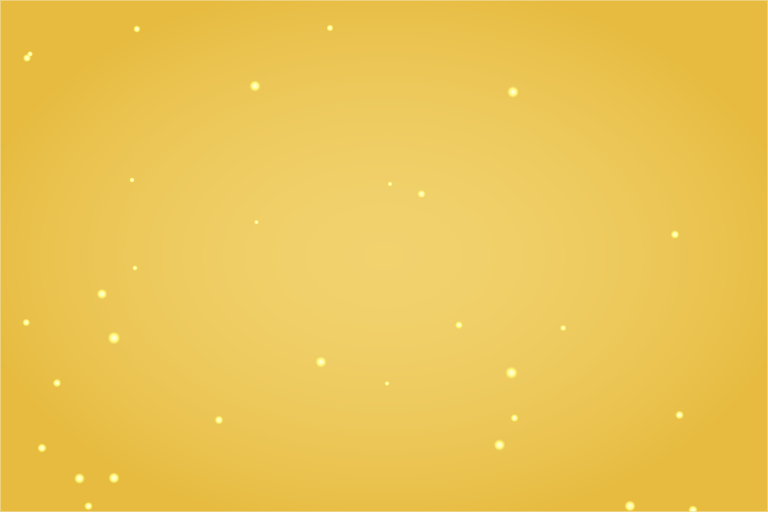
Give the GLSL for this background, as a Shadertoy shader.

```glsl
#define CENTER_COLOR vec3(0.945, 0.822, 0.428)
#define EDGE_COLOR vec3(0.904, 0.734, 0.252)
#define HALO_COLOR vec3(1.0, 0.97, 0.42)
#define CORE_COLOR vec3(1.0, 1.0, 0.93)
#define RIM_COLOR vec3(0.94, 0.87, 0.64)
#define GRADIENT_RADIUS 1.08
#define GRADIENT_POWER 1.8
#define SPARK_COUNT 31
#define SPARK_MIN_RADIUS 0.004
#define SPARK_MAX_RADIUS 0.0138
#define RIM_WIDTH 0.002
#define SEED 4.7

float hash(float n) {
    return fract(sin(n * 12.9898 + SEED) * 43758.5453);
}

// Elliptical glow that fades towards the canvas edges
vec3 background(vec2 uv) {
    float radius = length(uv * 2.0 - 1.0) / GRADIENT_RADIUS;
    return mix(CENTER_COLOR, EDGE_COLOR, pow(min(radius, 1.0), GRADIENT_POWER));
}

// Soft yellow disc with a pale core
vec3 addSpark(vec3 color, float dist, float radius, float pixel) {
    float d = dist / max(radius, 1.4 * pixel);
    float halo = 1.0 - smoothstep(0.45, 1.0, d);
    float core = 1.0 - smoothstep(0.0, 0.75, d);
    color = mix(color, HALO_COLOR, halo);
    return mix(color, CORE_COLOR, core * 0.9);
}

void mainImage(out vec4 fragColor, in vec2 fragCoord) {
    vec2 uv = fragCoord / iResolution.xy;
    float aspect = iResolution.x / iResolution.y;
    float pixel = 1.0 / iResolution.y;
    vec2 p = uv * vec2(aspect, 1.0);

    vec3 color = background(uv);

    // Scattered sparks of varied size
    for (int i = 0; i < SPARK_COUNT; i++) {
        float id = float(i) * 3.0 + 1.0;
        vec2 spot = vec2(hash(id) * aspect, hash(id + 1.0));
        float radius = mix(SPARK_MIN_RADIUS, SPARK_MAX_RADIUS, hash(id + 2.0));
        color = addSpark(color, length(p - spot), radius, pixel);
    }

    // Hairline pale rim
    vec2 inset = min(p, vec2(aspect, 1.0) - p);
    float border = min(inset.x, inset.y);
    float rim = 1.0 - smoothstep(RIM_WIDTH - 0.5 * pixel, RIM_WIDTH + 0.5 * pixel, border);
    color = mix(color, RIM_COLOR, rim * 0.6);

    fragColor = vec4(color, 1.0);
}
```
